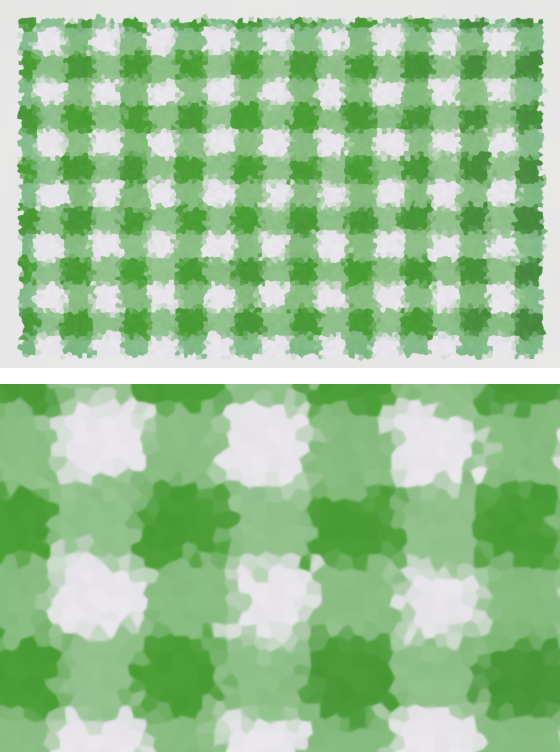
Top: the whole. Bottom: its middle third, enlarged.
Reproduce this pattern procedurally as a Shadertoy shader.

```glsl
// Painted green gingham cloth with ragged, dabbed checks on a pale grey ground.

const vec2 CHECK_SIZE = vec2(0.0767, 0.06965);   // one check, in canvas heights
const vec2 DARK_ORIGIN = vec2(0.2123, 0.123);    // centre of one stripe crossing
const vec2 CLOTH_CENTER = vec2(0.765, 0.489);
const vec2 CLOTH_HALF = vec2(0.709, 0.457);
const float DAB_SIZE = 0.0125;

const vec3 GROUND = vec3(0.905, 0.905, 0.903);
const vec3 WHITE = vec3(0.91, 0.90, 0.92);
const vec3 PALE_GREEN = vec3(0.58, 0.76, 0.56);
const vec3 MID_GREEN = vec3(0.51, 0.73, 0.48);
const vec3 DARK_GREEN = vec3(0.29, 0.62, 0.21);
const vec3 SHADED_GREEN = vec3(0.28, 0.54, 0.25);

vec2 hash2(vec2 cell) {
    vec3 q = fract(cell.xyx * vec3(0.1031, 0.1030, 0.0973));
    q += dot(q, q.yzx + 33.33);
    return fract((q.xx + q.yz) * q.zy);
}

// Layered sines, roughly -1 to 1
float ripple(vec2 p, float frequency) {
    p *= frequency;
    return 0.5 * sin(p.x + 1.7 * sin(p.y * 0.8))
         + 0.3 * sin(p.y * 1.9 - p.x * 0.7 + 2.0)
         + 0.2 * sin(p.x * 3.1 + p.y * 2.3 + 4.0);
}

float boxDistance(vec2 p, vec2 halfSize) {
    vec2 d = abs(p) - halfSize;
    return length(max(d, 0.0)) + min(max(d.x, d.y), 0.0);
}

// Colour of one check: crossing, single stripe or bare cloth
vec3 checkColor(vec2 id, vec2 p) {
    vec2 stripe = 1.0 - mod(id, 2.0);
    vec2 tint = hash2(id + 71.0);
    float wash = 0.3 * ripple(p, 9.0) + 0.5 * (tint.x - 0.5);
    float rightShade = smoothstep(1.0, 1.4, p.x + 0.1 * ripple(p, 7.0));
    vec3 light = mix(PALE_GREEN, MID_GREEN, clamp(0.25 + 0.4 * stripe.x + wash, 0.0, 1.0));
    float rim = smoothstep(-0.1, 0.0, boxDistance(p - CLOTH_CENTER, CLOTH_HALF));
    light += rim * vec3(-0.03, -0.01, 0.03);
    vec3 dark = mix(DARK_GREEN, SHADED_GREEN, clamp(0.75 * rightShade + 0.5 * wash + 0.15, 0.0, 1.0));
    vec3 singleOrBare = mix(WHITE, light, max(stripe.x, stripe.y));
    return mix(singleOrBare, dark, stripe.x * stripe.y);
}

// Checks as cells around jittered centres, feathered where they meet
vec3 gingham(vec2 p, vec2 scatter) {
    vec2 q = (p - DARK_ORIGIN) / CHECK_SIZE;
    q += 0.07 * vec2(ripple(p, 55.0), ripple(p.yx + 3.0, 60.0)) + 0.24 * (scatter - 0.5);
    vec2 home = floor(q + 0.5);
    vec3 sum = vec3(0.0);
    float total = 0.0;
    for (int y = -1; y <= 1; y++) {
        for (int x = -1; x <= 1; x++) {
            vec2 id = home + vec2(x, y);
            vec2 center = id + 0.2 * (hash2(id + 20.0) - 0.5);
            vec2 d = q - center;
            float weight = exp(-16.0 * dot(d, d));
            sum += weight * checkColor(id, p);
            total += weight;
        }
    }
    return sum / total;
}

// Flat paint laid down by a single dab
vec3 dabColor(vec2 p, vec2 scatter) {
    float edge = boxDistance(p - CLOTH_CENTER, CLOTH_HALF);
    edge += 0.004 * ripple(p, 60.0) + 0.013 * (scatter.x - 0.5);
    float cover = 1.0 - smoothstep(-0.002, 0.002, edge);
    vec3 cloth = gingham(p, scatter) + 0.022 * (scatter.y - 0.5);
    vec3 ground = GROUND + 0.006 * ripple(p, 5.0);
    return mix(ground, cloth, cover);
}

void mainImage(out vec4 fragColor, in vec2 fragCoord) {
    vec2 p = fragCoord / iResolution.y;
    vec2 q = p / DAB_SIZE;
    vec2 home = floor(q);
    vec3 sum = vec3(0.0);
    float total = 0.0;

    // Smooth cellular blend of the neighbouring dabs
    for (int y = -1; y <= 1; y++) {
        for (int x = -1; x <= 1; x++) {
            vec2 cell = home + vec2(x, y);
            vec2 seed = cell + 0.1 + 0.8 * hash2(cell + 5.0);
            float weight = exp(-12.0 * length(q - seed));
            sum += weight * dabColor(seed * DAB_SIZE, hash2(cell + 137.0));
            total += weight;
        }
    }
    fragColor = vec4(sum / total, 1.0);
}
```
